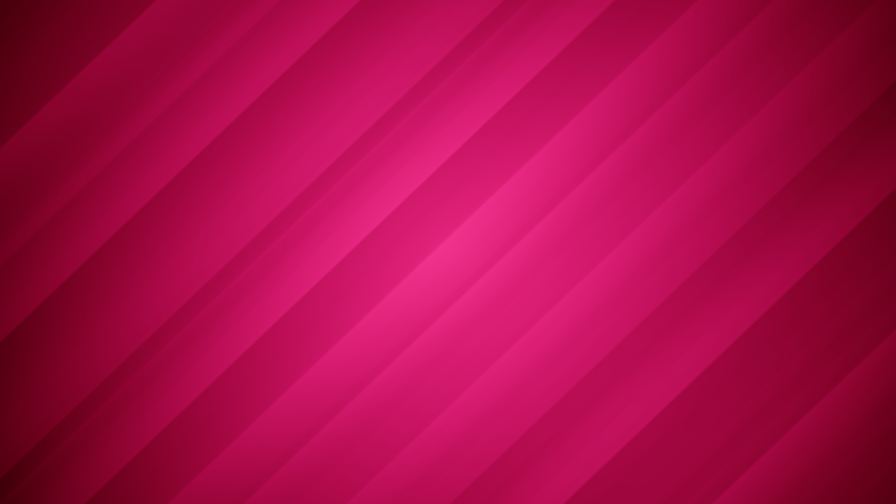
Write a WebGL 2 fragment shader that draws this background.

```glsl
#version 300 es
precision highp float;
// Diagonal satin stripes in magenta, lit by a soft central glow.
// Each stripe has one crisp edge and fades away to one side; the summed
// brightness is mapped onto a crimson to pink colour ramp.

#define SLOPE 0.95        // rise over run of the stripes
#define EDGE_SOFT 0.005   // half width of a crisp edge, in canvas heights
#define GLOW_PEAK 0.89    // brightness at the centre
#define STREAK_SIZE 0.045 // width of the faint random streaks
#define STREAK_GAIN 0.03  // contrast of the faint random streaks

uniform vec2 u_resolution;
out vec4 fragColor;

// Edge position, signed fade width, brightness change
const int STRIPES = 16;
const vec3 stripes[STRIPES] = vec3[STRIPES](
  vec3(-1.105, 0.13, 0.10), vec3(-0.86, -0.10, 0.04), vec3(-0.70, -0.17, 0.06),
  vec3(-0.70, 0.18, -0.05), vec3(-0.415, -0.20, 0.03), vec3(-0.415, 0.12, -0.05),
  vec3(-0.365, 0.04, 0.03), vec3(-0.195, -0.12, 0.06), vec3(-0.195, 0.17, -0.04),
  vec3(-0.03, 0.15, 0.06), vec3(0.12, 0.08, 0.05), vec3(0.325, 0.12, 0.04),
  vec3(0.53, 0.18, -0.06), vec3(0.755, -0.16, 0.05), vec3(0.755, 0.26, -0.06),
  vec3(1.05, 0.20, 0.08)
);

float hash(float n) {
  return fract(sin(n * 127.1) * 43758.5453);
}

// One crisp edge followed by a linear fade
float stripe(float across, vec3 s) {
  float q = (across - s.x) / s.y;
  float soft = EDGE_SOFT / abs(s.y);
  return s.z * smoothstep(-soft, soft, q) * clamp(1.0 - q, 0.0, 1.0);
}

// Faint streaks of random strength, each ramping across its cell
float streaks(float across) {
  float cell = across / STREAK_SIZE;
  float id = floor(cell);
  float f = cell - id;
  float soft = EDGE_SOFT / STREAK_SIZE;
  float window = smoothstep(0.0, 2.0 * soft, f) * (1.0 - f);
  return (hash(id + 40.0) - 0.5) * window;
}

// Brightness falls slowly near the centre, faster to the corners
float glow(vec2 p) {
  float d = length(p);
  return GLOW_PEAK - 0.15 * d - 0.42 * d * d + 0.03 * p.x;
}

// Dark crimson through magenta to pink
vec3 ramp(float v) {
  return vec3(v, 0.26 * pow(v, 5.0), 0.62 * v * v);
}

void main() {
  vec2 p = (gl_FragCoord.xy - 0.5 * u_resolution) / u_resolution.y;
  float across = p.x - p.y / SLOPE;

  float light = glow(p);
  for (int i = 0; i < STRIPES; i++) {
    light += stripe(across, stripes[i]);
  }
  light += STREAK_GAIN * streaks(across);

  fragColor = vec4(ramp(clamp(light, 0.15, 0.97)), 1.0);
}
```
